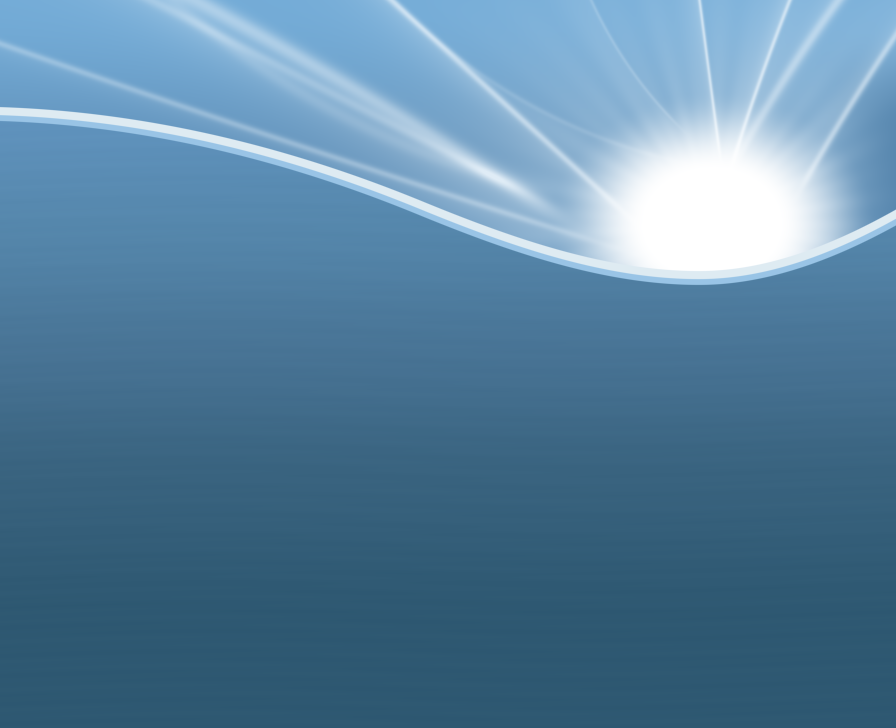
A WebGL 2 fragment shader for this background:

```glsl
#version 300 es
precision highp float;
// Blue backdrop: curved beams meet in a white glow above a two-tone wave line.
uniform vec2 u_resolution;
out vec4 fragColor;

const float HEIGHT = 0.8125; // canvas height in widths
const vec2 GLOW_CENTER = vec2(0.795, 0.25);

// Cubic through two points (x, y) with the given end slopes.
float hermite(float x, vec2 a, vec2 b, float slopeA, float slopeB) {
    float span = b.x - a.x;
    float t = (x - a.x) / span;
    float s = 1.0 - t;
    return s * s * ((1.0 + 2.0 * t) * a.y + t * span * slopeA)
         + t * t * ((1.0 + 2.0 * s) * b.y - s * span * slopeB);
}

// Depth of the wave below the top edge.
float waveDepth(float x) {
    vec2 left = vec2(0.0, 0.124), middle = vec2(0.47, 0.229);
    vec2 trough = vec2(0.78, 0.307), right = vec2(1.0, 0.239);
    if (x < middle.x) return hermite(x, left, middle, 0.033, 0.41);
    if (x < trough.x) return hermite(x, middle, trough, 0.41, 0.0);
    return hermite(x, trough, right, 0.0, -0.56);
}

// Bowed streak from a to b: a soft core with a veil on one side.
float beam(vec2 p, vec2 a, vec2 b, float bow, float width, float veil) {
    vec2 axis = b - a;
    float len = length(axis);
    axis /= len;
    float t = dot(p - a, axis) / len;
    float s = dot(p - a, vec2(-axis.y, axis.x)) - bow * 4.0 * t * (1.0 - t);
    float core = exp(-s * s / (width * width));
    float side = smoothstep(-width, width, s) * exp(-max(s, 0.0) / veil);
    return (0.65 * core + 0.35 * side) * (1.0 - smoothstep(0.85, 1.1, t));
}

// Solid strip centred on a signed distance of zero.
float strip(float dist, float halfWidth, float blur) {
    return 1.0 - smoothstep(halfWidth - blur, halfWidth + blur, abs(dist));
}

// Lower field, darkening downwards with faint brushed lines.
vec3 lowerField(vec2 p) {
    vec3 color = mix(vec3(0.38, 0.58, 0.75), vec3(0.335, 0.53, 0.675), smoothstep(0.10, 0.27, p.y));
    color = mix(color, vec3(0.28, 0.45, 0.58), smoothstep(0.23, 0.42, p.y));
    color = mix(color, vec3(0.225, 0.39, 0.50), smoothstep(0.38, 0.54, p.y));
    color = mix(color, vec3(0.18, 0.345, 0.445), smoothstep(0.50, 0.70, p.y));
    float brushed = sin(p.y * 410.0 + 2.0 * sin(p.x * 7.0)) * sin(p.y * 173.0 + p.x * 9.0);
    return color + 0.004 * brushed;
}

// Sum of all beams, long ones on the left first.
float beams(vec2 p) {
    float light = 0.42 * beam(p, vec2(0.0, 0.048), vec2(0.69, 0.277), 0.003, 0.004, 0.012);
    light += 0.35 * beam(p, vec2(0.17, 0.0), vec2(0.60, 0.222), 0.0, 0.006, 0.02);
    light += 0.60 * beam(p, vec2(0.22, 0.0), vec2(0.63, 0.245), -0.006, 0.010, 0.03);
    light += 0.70 * beam(p, vec2(0.437, 0.0), vec2(0.716, 0.254), 0.0, 0.004, 0.016);
    light += 0.22 * beam(p, vec2(0.23, 0.03), vec2(0.60, 0.21), 0.022, 0.008, 0.03);
    light += 0.20 * beam(p, vec2(0.44, 0.0), vec2(0.78, 0.185), 0.03, 0.003, 0.04);
    light += 0.28 * beam(p, vec2(0.66, 0.0), vec2(0.76, 0.143), 0.008, 0.002, 0.03);
    light += 0.85 * beam(p, vec2(0.781, 0.0), vec2(0.805, 0.183), 0.0, 0.002, 0.012);
    light += 0.80 * beam(p, vec2(0.882, 0.0), vec2(0.814, 0.195), 0.002, 0.0025, 0.016);
    light += 0.65 * beam(p, vec2(0.937, 0.0), vec2(0.814, 0.195), 0.004, 0.006, 0.03);
    light += 0.70 * beam(p, vec2(1.0, 0.04), vec2(0.892, 0.215), 0.002, 0.004, 0.018);
    return light;
}

// Faint fan of rays around the glow, from layered sines.
float fan(vec2 offset) {
    float angle = atan(offset.x, -offset.y);
    float rays = 0.5 + 0.25 * sin(angle * 23.0 + 1.0) + 0.25 * sin(angle * 41.0);
    return rays * exp(-dot(offset, offset) * 14.0);
}

vec3 upperField(vec2 p) {
    vec3 color = mix(vec3(0.45, 0.67, 0.84), vec3(0.38, 0.57, 0.73), smoothstep(0.0, 0.2, p.y));
    vec2 offset = p - GLOW_CENTER;
    float reach = length(offset / vec2(0.105, 0.085));
    float halo = 0.38 * exp(-reach * reach * 0.14) + 0.13 * fan(offset);
    color = mix(color, vec3(0.85, 0.92, 0.97), halo);
    float shade = smoothstep(0.9, 1.02, p.x) * smoothstep(0.03, 0.15, p.y);
    color = mix(color, vec3(0.31, 0.50, 0.66), 0.85 * shade);
    color = mix(color, vec3(0.91, 0.95, 0.98), min(beams(p), 0.92));
    return mix(color, vec3(1.0), 1.0 - smoothstep(0.7, 1.75, reach));
}

void main() {
    vec2 uv = gl_FragCoord.xy / u_resolution;
    vec2 p = vec2(uv.x, (1.0 - uv.y) * HEIGHT);
    float blur = 0.75 / u_resolution.x;

    // Signed distance to the wave, positive below it.
    float slope = (waveDepth(p.x + 0.002) - waveDepth(p.x - 0.002)) / 0.004;
    float dist = (p.y - waveDepth(p.x)) / sqrt(1.0 + slope * slope);

    vec3 color = mix(upperField(p), lowerField(p), smoothstep(-blur, blur, dist));
    color = mix(color, vec3(0.60, 0.77, 0.90), strip(dist - 0.0065, 0.0045, blur));
    color = mix(color, vec3(0.87, 0.92, 0.95), strip(dist, 0.0045, blur));
    fragColor = vec4(color, 1.0);
}
```
